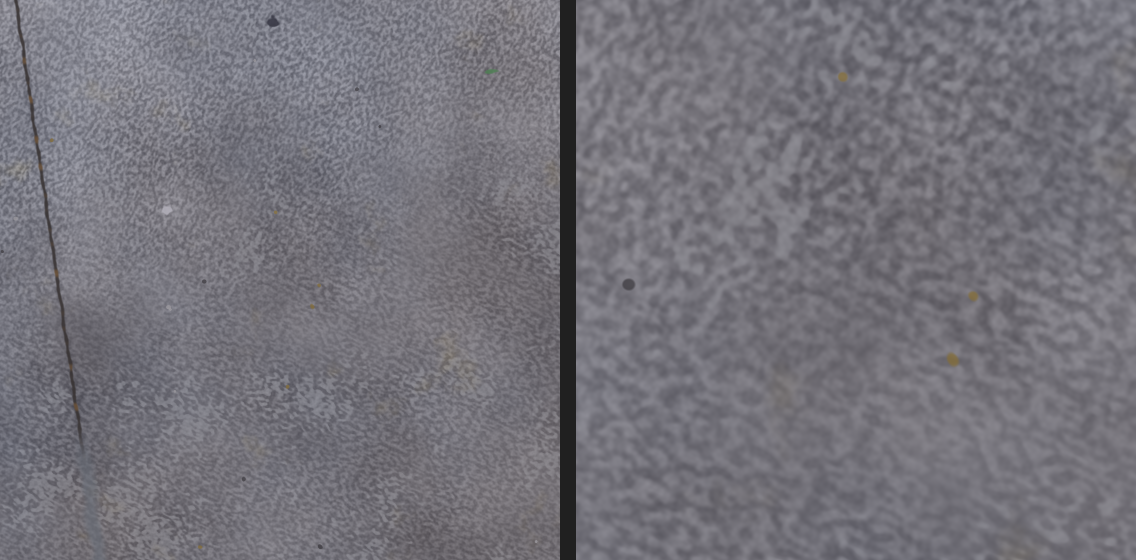
Left, the full canvas; right, a detail of the centre.
Reproduce this texture procedurally as a WebGL 2 fragment shader.

```glsl
#version 300 es
precision highp float;
// Weathered grey concrete: broad stains and a cool-to-warm drift, covered by
// pebbly slanted grain, ragged pale worn patches, a leaning dirty joint and
// a few scattered flecks. Everything is layered from rotated gradient noise.
uniform vec2 u_resolution;
out vec4 outColor;

vec2 hash2(vec2 cell) {
  uvec2 q = uvec2(ivec2(cell)) * uvec2(1597u, 3812u) + uvec2(747u, 289u);
  uint n = (q.x ^ (q.y * 2654u)) * 277803u;
  n = (n ^ (n >> 15u)) * 73244u + q.y * 9781u;
  n = (n ^ (n >> 13u)) * 12747u + q.x;
  n ^= n >> 16u;
  return vec2(n & 4095u, (n >> 12u) & 4095u) / 4095.0;
}

mat2 turn(float a) {
  return mat2(cos(a), sin(a), -sin(a), cos(a));
}

// Gradient noise, roughly -0.7 to 0.7
float noise(vec2 p) {
  vec2 i = floor(p), f = p - i;
  vec2 w = f * f * f * (f * (f * 6.0 - 15.0) + 10.0);
  float v[4];
  for (int k = 0; k < 4; k++) {
    vec2 corner = vec2(k & 1, k >> 1);
    float a = 6.2832 * hash2(i + corner).x;
    v[k] = dot(vec2(cos(a), sin(a)), f - corner);
  }
  return mix(mix(v[0], v[1], w.x), mix(v[2], v[3], w.x), w.y);
}

float fbm(vec2 p) {
  float sum = 0.0, amp = 0.6;
  for (int i = 0; i < 5; i++) {
    sum += amp * noise(p);
    p = turn(0.7) * p * 2.03 + 17.3;
    amp *= 0.52;
  }
  return sum;
}

// Irregular spot with a soft rim
float fleck(vec2 p, vec2 centre, float radius) {
  float d = length(p - centre) + radius * 0.7 * noise(p * 110.0 + 5.0);
  return 1.0 - smoothstep(radius * 0.7, radius * 1.2 + 0.5 / u_resolution.y, d);
}

void main() {
  vec2 p = gl_FragCoord.xy / u_resolution.y;
  float upper = smoothstep(0.3, 0.85, p.y - 0.25 * (p.x - 0.5) + 0.3 * fbm(p * 3.0));

  // Broad stains, lighter and cooler toward the top
  float stain = fbm(p * 3.2 + 31.0);
  float tone = 0.437 + 0.045 * upper + 0.045 * smoothstep(0.65, 1.0, p.y - 0.15 * p.x);
  tone += 0.11 * stain + 0.06 * fbm(p * 11.0 + 8.0);
  float warmth = clamp(0.5 + 0.5 * (p.x - p.y) + 1.1 * fbm(p * 2.6 + 63.0), 0.0, 1.0);
  vec3 col = tone + mix(vec3(-0.008, -0.002, 0.042), vec3(0.012, -0.004, 0.017), warmth);

  // Pebbly grain: upright above, slanted and flatter below
  vec2 bend = 0.004 * vec2(noise(p * 40.0), noise(p * 40.0 + 70.0));
  float tall = noise(turn(0.5) * (p + bend) * vec2(150.0, 112.0));
  float flat_ = noise(turn(0.45) * (p + bend) * vec2(95.0, 150.0) + 40.0);
  float pebble = mix(flat_, tall, upper);
  float fine = noise(turn(0.9) * p * 235.0 + 90.0);
  float strength = 0.75 + 0.35 * upper + 0.8 * fbm(p * 6.0 + 140.0);
  col += strength * (0.12 * (smoothstep(-0.4, 0.4, pebble) - 0.5) + 0.055 * fine);

  // Pale worn patches, broken into crumbs at their rims
  float joint = 0.028 + 0.149 * (1.0 - p.y) + 0.003 * noise(vec2(p.y * 30.0, 2.0));
  float besideJoint = exp(-pow((p.x - joint + 0.035) / 0.04, 2.0) - pow((p.y - 0.34) / 0.12, 2.0));
  float wear = fbm(p * 5.5 + 210.0) + 0.32 * besideJoint - 0.14 * upper;
  float crumbs = 0.34 * pebble + 0.25 * noise(p * 62.0 + 11.0);
  float worn = smoothstep(0.16, 0.32, wear + crumbs);
  vec3 pale = mix(vec3(0.54, 0.55, 0.59), vec3(0.53, 0.52, 0.54), warmth);
  col = mix(col, pale + 0.03 * fine + 0.04 * pebble, 0.62 * worn);

  // Faint ochre tint in places
  float ochre = smoothstep(0.2, 0.5, fbm(p * 8.0 + 320.0));
  col += ochre * vec3(0.03, 0.015, -0.035);

  // Leaning joint, dark with rusty dirt, smeared over near the bottom
  float px = 1.0 / u_resolution.y;
  float across = abs(p.x - joint);
  float halfWidth = 0.0026 + 0.0018 * noise(vec2(p.y * 75.0, 9.0));
  float shown = smoothstep(0.15, 0.25, p.y);
  float line = 1.0 - smoothstep(halfWidth - px, halfWidth + 1.2 * px, across);
  float rust = smoothstep(0.05, 0.4, noise(vec2(p.y * 42.0, 25.0)));
  vec3 dirt = mix(vec3(0.22, 0.20, 0.20), vec3(0.40, 0.30, 0.20), rust);
  col -= 0.05 * shown * exp(-across / 0.006);
  col = mix(col, dirt, 0.88 * line * shown);
  float smear = (1.0 - smoothstep(0.004, 0.02, across + 0.012 * noise(p * 25.0)))
              * (1.0 - smoothstep(0.16, 0.24, p.y));
  col = mix(col, vec3(0.41, 0.43, 0.47), 0.65 * smear);

  // Scattered small flecks: ochre, dark and pale in turn
  for (int i = 0; i < 18; i++) {
    vec2 h = hash2(vec2(i, 57));
    float size = 0.0016 + 0.0022 * hash2(vec2(i, 91)).x;
    vec3 tint = i % 3 == 0 ? vec3(0.52, 0.43, 0.22)
              : i % 3 == 1 ? vec3(0.24, 0.23, 0.25) : vec3(0.62, 0.61, 0.63);
    col = mix(col, tint, 0.75 * fleck(p, h, size));
  }

  // Larger marks: dark pit, pale chip, green scrap
  col = mix(col, vec3(0.22, 0.22, 0.27), 0.9 * fleck(p, vec2(0.488, 0.96), 0.010));
  col = mix(col, vec3(0.70, 0.69, 0.73), 0.85 * fleck(p, vec2(0.298, 0.625), 0.008));
  vec2 scrap = vec2(0.877, 0.873);
  col = mix(col, vec3(0.30, 0.50, 0.32), 0.8 * fleck(scrap + (p - scrap) * vec2(0.6, 1.4), scrap, 0.006));

  outColor = vec4(clamp(col, 0.0, 1.0), 1.0);
}
```
